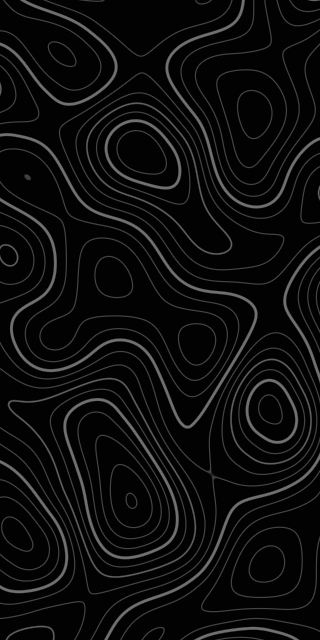
Reproduce this pattern procedurally as a Shadertoy shader.

```glsl
#define HILL_FREQ 2.55
#define BROAD_WEIGHT 0.6
#define LEVELS 11.5
#define INDEX_EVERY 5.0
#define THIN_WIDTH 0.0031
#define MID_WIDTH 0.0050
#define INDEX_WIDTH 0.0090
#define SOFTNESS 1.2
#define SEED vec2(17.3, 41.7)

const vec3 GROUND = vec3(0.008);
const vec3 THIN_GRAY = vec3(0.32);
const vec3 MID_GRAY = vec3(0.38);
const vec3 INDEX_GRAY = vec3(0.44);

// Random unit direction for a lattice point
vec2 latticeDirection(vec2 cell) {
    vec3 q = fract(cell.xyx * vec3(0.1031, 0.1030, 0.0973));
    q += dot(q, q.yzx + 33.33);
    return normalize(fract((q.xx + q.yz) * q.zy) - 0.4999);
}

float gradientNoise(vec2 p) {
    vec2 cell = floor(p), f = fract(p);
    vec2 u = f * f * f * (f * (f * 6.0 - 15.0) + 10.0);
    vec2 e = vec2(1.0, 0.0);
    float a = dot(latticeDirection(cell), f);
    float b = dot(latticeDirection(cell + e.xy), f - e.xy);
    float c = dot(latticeDirection(cell + e.yx), f - e.yx);
    float d = dot(latticeDirection(cell + e.xx), f - e.xx);
    return mix(mix(a, b, u.x), mix(c, d, u.x), u.y);
}

// Terrain height, counted in contour levels
float terrain(vec2 p) {
    vec2 q = mat2(0.8, 0.6, -0.6, 0.8) * p * HILL_FREQ + SEED;
    float hills = gradientNoise(q);
    float broad = gradientNoise(mat2(0.8, -0.6, 0.6, 0.8) * q * 0.5 + 7.4);
    return LEVELS * (hills + BROAD_WEIGHT * broad);
}

vec2 slope(vec2 p) {
    vec2 e = vec2(0.002, 0.0);
    return vec2(terrain(p + e.xy) - terrain(p - e.xy),
                terrain(p + e.yx) - terrain(p - e.yx)) / (2.0 * e.x);
}

// Share of a soft pixel footprint covered by a line
float lineCoverage(float dist, float width, float footprint) {
    float lo = max(dist - 0.5 * footprint, -0.5 * width);
    float hi = min(dist + 0.5 * footprint, 0.5 * width);
    return clamp((hi - lo) / footprint, 0.0, 1.0);
}

void mainImage(out vec4 fragColor, in vec2 fragCoord) {
    vec2 p = fragCoord / iResolution.x;
    float footprint = SOFTNESS / iResolution.x;

    // Distance to the nearest contour
    float height = terrain(p);
    float level = floor(height + 0.5);
    float dist = abs(height - level) / max(length(slope(p)), 4.0);

    // Bold index contours, a few medium ones, the rest thin
    float width = THIN_WIDTH;
    vec3 ink = THIN_GRAY;
    if (mod(level, INDEX_EVERY) < 0.5) {
        width = INDEX_WIDTH;
        ink = INDEX_GRAY;
    } else if (mod(level + 3.0, 2.0 * INDEX_EVERY) < 0.5) {
        width = MID_WIDTH;
        ink = MID_GRAY;
    }

    fragColor = vec4(mix(GROUND, ink, lineCoverage(dist, width, footprint)), 1.0);
}
```
